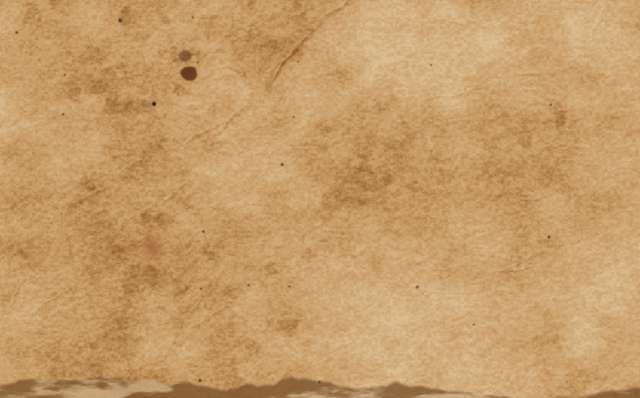
Reproduce this texture procedurally as a Shadertoy shader.

```glsl
// Draws an aged sheet of tan paper with mottling, creases, ink stains and a torn lower edge.

float hash(vec2 p) {
    vec3 q = fract(p.xyx * 0.1031);
    q += dot(q, q.yzx + 33.33);
    return fract((q.x + q.y) * q.z);
}

float noise(vec2 p) {
    vec2 i = floor(p), f = fract(p);
    f = f * f * (3.0 - 2.0 * f);
    return mix(mix(hash(i), hash(i + vec2(1, 0)), f.x),
               mix(hash(i + vec2(0, 1)), hash(i + vec2(1, 1)), f.x), f.y);
}

float fbm(vec2 p) {
    float sum = 0.0, amp = 0.5;
    for (int i = 0; i < 5; i++) {
        sum += amp * noise(p);
        p = mat2(1.6, 1.2, -1.2, 1.6) * p + 17.3;
        amp *= 0.5;
    }
    return sum / 0.97;
}

// Soft elliptical patch
float blot(vec2 p, vec2 center, vec2 radius) {
    vec2 q = (p - center) / radius;
    return exp(-dot(q, q));
}

// Hard spot with a slightly soft rim
float spot(vec2 p, vec2 center, float radius) {
    float rim = 0.0015 + 1.0 / iResolution.y;
    return smoothstep(rim, -rim, length(p - center) - radius);
}

// Fold lit from above: a bright flank beside a dark one, fading at the ends
float crease(vec2 p, vec2 a, vec2 b, float width) {
    vec2 along = b - a, rel = p - a;
    float h = dot(rel, along) / dot(along, along);
    float d = (along.x * rel.y - along.y * rel.x) / length(along) / width;
    float fade = smoothstep(0.0, 0.15, h) * smoothstep(1.0, 0.85, h);
    return fade * (1.6 * d - 0.35) * exp(-d * d);
}

// Tone 0 is brown, 1 is pale cream
vec3 paperColor(float tone) {
    vec3 brown = vec3(0.64, 0.44, 0.24);
    vec3 tan_ = vec3(0.78, 0.60, 0.385);
    vec3 cream = vec3(0.84, 0.71, 0.53);
    return tone < 0.5 ? mix(brown, tan_, max(tone, -0.4) * 2.0)
                      : mix(tan_, cream, min(tone, 1.15) * 2.0 - 1.0);
}

void mainImage(out vec4 fragColor, in vec2 fragCoord) {
    vec2 p = fragCoord / iResolution.y;
    vec2 wobble = vec2(fbm(p * 9.0), fbm(p * 9.0 + 40.0)) - 0.5;
    vec2 w = p + 0.06 * wobble;
    vec2 soft = p + 0.25 * wobble;

    // Cloudy mottling
    float cloud = fbm(p * 3.0 + 5.0);
    float mottle = fbm(p * vec2(13.0, 16.0) + 70.0);
    float tone = 0.63 + 0.9 * (cloud - 0.5) + 0.6 * (mottle - 0.5);
    tone -= 0.3 * smoothstep(0.56, 0.76, fbm(p * 22.0 + 9.0)) * smoothstep(0.65, 0.4, cloud);

    // Broad age shading
    tone -= 0.20 * blot(soft, vec2(1.20, 0.48), vec2(0.35, 0.20));
    tone -= 0.20 * blot(soft, vec2(0.00, 0.45), vec2(0.30, 0.20));
    tone -= 0.30 * blot(soft, vec2(0.00, 0.05), vec2(0.35, 0.15));
    tone -= 0.45 * blot(w, vec2(1.10, 1.01), vec2(0.25, 0.03));
    tone -= 0.55 * blot(w, vec2(0.38, 0.01), vec2(0.09, 0.05));
    tone += 0.12 * blot(soft, vec2(1.00, 0.22), vec2(0.70, 0.08));
    tone += 0.10 * blot(soft, vec2(1.10, 0.82), vec2(0.40, 0.15));

    // Pressed fibre relief and fine grain
    vec2 fibre = p * vec2(60.0, 95.0) + 8.0 * wobble;
    tone += 0.28 * (noise(fibre) - noise(fibre + vec2(-0.25, 0.4)));
    tone += 0.34 * (noise(p * vec2(130.0, 175.0)) - 0.5);
    tone += 0.24 * (noise(p * 310.0 + 31.0) - 0.5);

    // Main folds, broken up along their length
    float folds = crease(w, vec2(0.52, 0.64), vec2(0.92, 1.06), 0.005)
                + 0.7 * crease(w, vec2(0.14, 0.46), vec2(0.60, 0.72), 0.005)
                + 0.6 * crease(w, vec2(0.95, 0.72), vec2(1.70, 0.89), 0.005)
                + 0.5 * crease(w, vec2(1.15, 0.29), vec2(1.54, 0.42), 0.005);
    tone -= 0.22 * blot(vec2(w.x - w.y, w.x + w.y), vec2(-0.13, 1.53), vec2(0.02, 0.22));

    // Scattered wrinkles: slanted at the left, flatter at the right
    for (int i = 0; i < 22; i++) {
        float id = float(i);
        vec2 start = vec2(1.6 * hash(vec2(id, 3.0)), hash(vec2(id, 11.0)));
        float angle = mix(0.75, 0.1, smoothstep(0.3, 0.8, start.x)) + 0.7 * (hash(vec2(id, 23.0)) - 0.5);
        vec2 reach = (0.08 + 0.2 * hash(vec2(id, 37.0))) * vec2(cos(angle), sin(angle));
        folds += 0.45 * crease(w, start, start + reach, 0.004);
    }
    tone += 0.38 * folds * smoothstep(0.25, 0.65, noise(p * 14.0 + 3.0));
    vec3 color = paperColor(tone);

    // Torn lower edge with brown and bare patches
    float tear = 0.004 + 0.11 * max(fbm(vec2(p.x * 5.0, 2.0)) - 0.4, 0.0) + 0.03 * wobble.y;
    float torn = smoothstep(tear + 0.006, tear - 0.006, p.y);
    float bare = smoothstep(0.42, 0.58, fbm(p * vec2(8.0, 25.0) + 60.0));
    color = mix(color, mix(vec3(0.47, 0.31, 0.16), vec3(0.78, 0.67, 0.52), bare), 0.75 * torn);

    // Rust bloom and brown stains
    float rust = blot(w, vec2(0.385, 0.395), vec2(0.025, 0.05)) * smoothstep(0.4, 0.65, mottle);
    color = mix(color, vec3(0.60, 0.30, 0.17), 0.6 * rust);
    vec2 ragged = p + 0.035 * wobble;
    float stain = max(spot(ragged, vec2(0.479, 0.821), 0.019), 0.65 * spot(ragged, vec2(0.470, 0.867), 0.012));
    stain = max(stain, 0.6 * spot(ragged, vec2(0.498, 0.850), 0.004));
    color = mix(color, vec3(0.40, 0.23, 0.12) + 0.15 * (mottle - 0.5), 0.88 * stain);

    // Ink dots: two large ones and sparse tiny specks
    float ink = max(spot(p, vec2(0.387, 0.739), 0.005), 0.7 * spot(ragged, vec2(0.306, 0.954), 0.005));
    vec2 cell = floor(p * 9.0);
    vec2 center = (cell + 0.2 + 0.6 * vec2(hash(cell + 5.0), hash(cell + 19.0))) / 9.0;
    float speck = spot(p, center, 0.001 + 0.002 * hash(cell + 41.0));
    ink = max(ink, 0.8 * speck * step(0.85, hash(cell + 53.0)));
    color = mix(color, vec3(0.13, 0.09, 0.07), ink);

    fragColor = vec4(color, 1.0);
}
```
